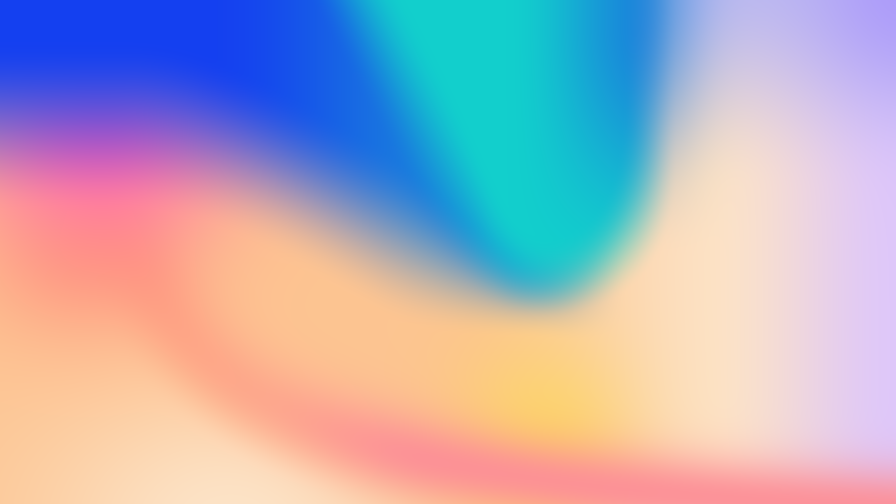
A WebGL 1 fragment shader for this background:

```glsl
precision highp float;
// Soft abstract gradient: a warm peach field turns lavender on the right,
// with a blue sky at upper left and a rounded teal drop hanging from the top.
// Each layer is a smooth mask from a curve, distance or Gaussian glow.

uniform vec2 u_resolution;

const vec3 PEACH = vec3(0.99, 0.77, 0.57);
const vec3 CREAM = vec3(0.99, 0.89, 0.78);
const vec3 LAVENDER = vec3(0.87, 0.78, 0.98);
const vec3 PERIWINKLE = vec3(0.74, 0.73, 0.94);
const vec3 VIOLET = vec3(0.66, 0.58, 0.99);
const vec3 YELLOW = vec3(0.99, 0.84, 0.38);
const vec3 CORAL = vec3(1.0, 0.57, 0.49);
const vec3 ROSE = vec3(0.99, 0.56, 0.59);
const vec3 MAGENTA = vec3(1.0, 0.38, 0.69);
const vec3 BLUE = vec3(0.08, 0.25, 0.94);
const vec3 AZURE = vec3(0.10, 0.51, 0.86);
const vec3 TEAL = vec3(0.07, 0.81, 0.80);

// Elliptical Gaussian falloff, 1 at the centre.
float glow(vec2 p, vec2 centre, vec2 radii) {
  vec2 q = (p - centre) / radii;
  return exp(-dot(q, q));
}

// Smooth maximum: rounds the corner where two edges meet.
float smoothMax(float a, float b, float k) {
  float h = max(k - abs(a - b), 0.0) / k;
  return max(a, b) + 0.25 * k * h * h;
}

// Approximate signed distance to the hyperbolic ridge x * (y + 0.1) = 0.16.
float ridgeDistance(vec2 p) {
  vec2 q = vec2(p.x, p.y + 0.1);
  return (q.x * q.y - 0.16) / length(q);
}

// Signed distance to the drop: slanted left side, flat base, upright right side.
float dropDistance(vec2 p) {
  float left = dot(p - vec2(0.71, 1.0), vec2(-0.884, -0.468));
  float base = 0.42 - p.y;
  float right = p.x - 1.29;
  return smoothMax(smoothMax(left, base, 0.12), right, 0.3);
}

// Peach to cream to lavender, cooling toward the upper right corner.
vec3 warmField(vec2 p) {
  vec3 col = mix(PEACH, CREAM, smoothstep(0.9, 1.5, p.x));
  col = mix(col, LAVENDER, smoothstep(1.4, 1.8, p.x));
  float cool = smoothstep(0.62, 1.05, p.y) * smoothstep(1.1, 1.4, p.x);
  col = mix(col, PERIWINKLE, cool);
  col = mix(col, VIOLET, 0.8 * glow(p, vec2(1.8, 1.03), vec2(0.19, 0.22)));
  return mix(col, YELLOW, 0.9 * glow(p, vec2(1.08, 0.1), vec2(0.18, 0.22)));
}

// Pale pool under the ridge, the ridge itself, and the pink glow at left.
vec3 addRidge(vec3 col, vec2 p) {
  float d = ridgeDistance(p);
  float pool = glow(p, vec2(0.46, -0.04), vec2(0.38, 0.27));
  col = mix(col, CREAM, pool * (1.0 - smoothstep(-0.14, 0.03, d)));
  float band = exp(-d * d / 0.0064);
  float reach = 1.0 - smoothstep(0.45, 0.7, p.y);
  vec3 tint = mix(CORAL, ROSE, smoothstep(0.3, 0.8, p.x));
  float strength = mix(0.55, 0.95, smoothstep(0.5, 0.86, p.x));
  col = mix(col, tint, band * reach * strength);
  col = mix(col, CORAL, 0.8 * glow(p, vec2(0.17, 0.5), vec2(0.21, 0.17)));
  return mix(col, MAGENTA, 0.95 * glow(p, vec2(0.2, 0.72), vec2(0.27, 0.17)));
}

// Blue above a falling S-shaped edge, turning azure beside the drop.
vec3 addSky(vec3 col, vec2 p) {
  float edge = 0.75 - 0.35 * smoothstep(0.25, 1.15, p.x);
  float soft = mix(0.17, 0.08, smoothstep(0.75, 1.1, p.x));
  float mask = smoothstep(-soft, soft, p.y - edge);
  mask *= 1.0 - smoothstep(1.0, 1.25, p.x);
  return mix(col, mix(BLUE, AZURE, smoothstep(0.4, 0.92, p.x)), mask);
}

// Teal drop with a blue right flank and a soft halo beyond it.
vec3 addDrop(vec3 col, vec2 p) {
  float halo = glow(p, vec2(1.27, p.y), vec2(0.11, 1.0));
  col = mix(col, AZURE, 0.75 * halo * smoothstep(0.48, 1.0, p.y));
  float flank = smoothstep(1.0, 1.3, p.x) * smoothstep(0.42, 0.95, p.y);
  float soft = mix(0.085, 0.055, smoothstep(0.85, 1.1, p.x));
  float mask = 1.0 - smoothstep(-soft, soft, dropDistance(p));
  return mix(col, mix(TEAL, AZURE, flank), mask);
}

void main() {
  vec2 p = gl_FragCoord.xy / u_resolution.y;
  vec3 col = warmField(p);
  col = addRidge(col, p);
  col = addSky(col, p);
  col = addDrop(col, p);
  gl_FragColor = vec4(col, 1.0);
}
```
